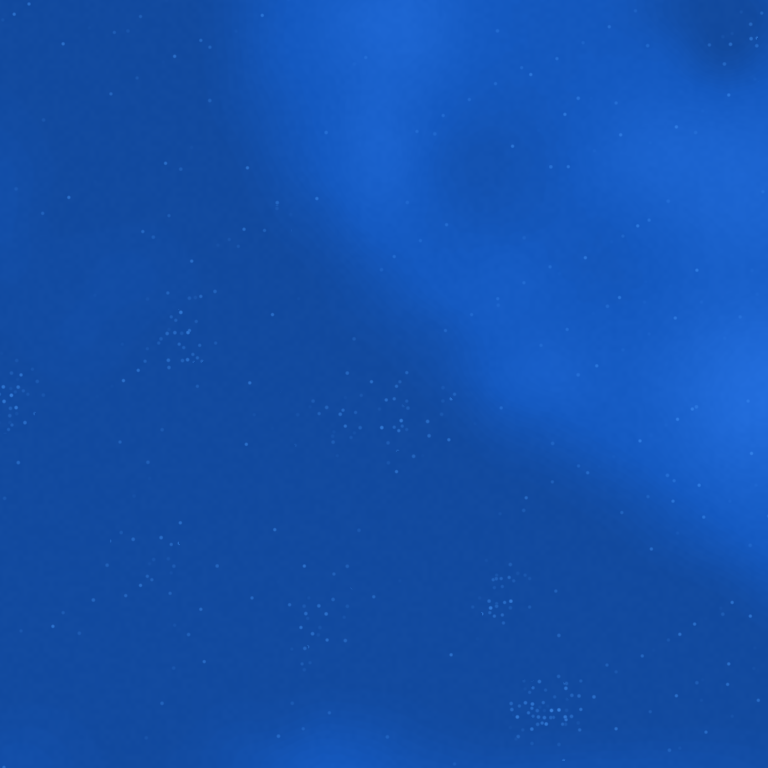
This background is drawn by a three.js fragment shader. Its source:

```glsl
// Deep blue field with a curved, brighter cloud in the upper right.
// Soft elliptical glows shape one height value, which is terraced into fine
// contours and coloured; hashed dots gather in clusters as sparkle.

varying vec2 vUv;

const vec3 DEEP_BLUE = vec3(0.07, 0.29, 0.625);
const vec3 CLOUD_BLUE = vec3(0.08, 0.35, 0.755);
const vec3 BRIGHT_BLUE = vec3(0.115, 0.40, 0.825);
const vec3 SPARKLE_BLUE = vec3(0.30, 0.62, 1.0);

float hash(vec2 p) {
  return fract(sin(dot(p, vec2(127.1, 311.7))) * 43758.545);
}

float valueNoise(vec2 p) {
  vec2 cell = floor(p);
  vec2 f = fract(p);
  f = f * f * (3.0 - 2.0 * f);
  float low = mix(hash(cell), hash(cell + vec2(1.0, 0.0)), f.x);
  float high = mix(hash(cell + vec2(0.0, 1.0)), hash(cell + vec2(1.0)), f.x);
  return mix(low, high, f.y);
}

// Elliptical falloff, 1 at the centre.
float glow(vec2 p, vec2 centre, vec2 radius) {
  vec2 d = (p - centre) / radius;
  return exp(-dot(d, d));
}

// The cloud lies to the right of a parabolic shore.
float cloudMask(vec2 p) {
  float drop = 1.0 - p.y;
  float shore = 0.285 + 1.15 * drop * drop;
  float slope = 2.3 * drop;
  float dist = (p.x - shore) / sqrt(1.0 + slope * slope);
  return 0.93 * smoothstep(-0.045, 0.11, dist);
}

// 0 is the deep field, 1 the cloud, 2 its bright parts.
float cloudHeight(vec2 p) {
  float h = cloudMask(p);
  h += 0.95 * glow(p, vec2(0.51, 0.975), vec2(0.085, 0.08));
  h += 0.75 * glow(p, vec2(0.50, 0.81), vec2(0.055, 0.10));
  h += 0.65 * glow(p, vec2(0.85, 0.80), vec2(0.08, 0.08));
  h += 0.90 * glow(p, vec2(0.98, 0.76), vec2(0.10, 0.11));
  h += 0.50 * glow(p, vec2(0.71, 0.51), vec2(0.08, 0.05));
  h += 0.30 * glow(p, vec2(0.66, 0.63), vec2(0.08, 0.06));
  h += 1.60 * glow(p, vec2(0.99, 0.485), vec2(0.12, 0.12));
  // Hollows and the dark upper corner.
  h -= 0.40 * glow(p, vec2(0.64, 0.78), vec2(0.075, 0.09));
  h -= 0.15 * glow(p, vec2(0.79, 0.66), vec2(0.08, 0.05));
  h -= 0.85 * glow(p, vec2(0.96, 0.95), vec2(0.07, 0.07));
  h -= 0.60 * glow(p, vec2(0.90, 1.0), vec2(0.08, 0.06));
  // Faint glows along the left and lower borders.
  h += 0.28 * glow(p, vec2(0.0, 0.73), vec2(0.05, 0.12));
  h += 0.18 * glow(p, vec2(0.16, 0.64), vec2(0.08, 0.06));
  h += 0.14 * glow(p, vec2(0.10, 0.56), vec2(0.06, 0.05));
  h += 0.75 * glow(p, vec2(0.42, 0.0), vec2(0.11, 0.06));
  h += 0.45 * glow(p, vec2(0.72, -0.01), vec2(0.32, 0.04));
  h += 0.30 * glow(p, vec2(0.02, 0.0), vec2(0.08, 0.06));
  return max(h, 0.0);
}

// Narrow-edged terraces, blended with the smooth height.
float terrace(float h, float count) {
  float scaled = h * count;
  float stepped = floor(scaled) + smoothstep(0.36, 0.64, fract(scaled));
  return mix(h, stepped / count, 0.85);
}

// Where sparkles gather.
float sparkleDensity(vec2 p) {
  float d = 0.003;
  d += 0.60 * glow(p, vec2(0.235, 0.565), vec2(0.035, 0.045));
  d += 0.50 * glow(p, vec2(0.01, 0.475), vec2(0.045, 0.045));
  d += 0.38 * glow(p, vec2(0.495, 0.455), vec2(0.07, 0.045));
  d += 0.50 * glow(p, vec2(0.65, 0.22), vec2(0.03, 0.045));
  d += 0.95 * glow(p, vec2(0.715, 0.075), vec2(0.045, 0.03));
  d += 0.24 * glow(p, vec2(0.42, 0.17), vec2(0.04, 0.06));
  d += 0.24 * glow(p, vec2(0.20, 0.29), vec2(0.035, 0.03));
  d += 0.26 * glow(p, vec2(0.36, 0.71), vec2(0.018, 0.03));
  d += 0.25 * glow(p, vec2(0.96, 0.96), vec2(0.03, 0.04));
  return d;
}

// One jittered dot per cell, kept where the density allows.
float sparkles(vec2 p, float count) {
  vec2 cell = floor(p * count);
  vec2 centre = 0.32 + 0.36 * vec2(hash(cell + 3.7), hash(cell + 9.2));
  float density = sparkleDensity((cell + 0.5) / count);
  float kept = step(hash(cell + count), density * 0.55);
  float strength = (0.12 + 0.75 * hash(cell + 5.3)) * (0.4 + 0.6 * density);
  float dist = length(fract(p * count) - centre);
  return kept * strength * (1.0 - smoothstep(0.1, 0.4, dist));
}

void main() {
  vec2 warp = vec2(valueNoise(vUv * 14.0), valueNoise(vUv * 14.0 + 31.0)) - 0.5;
  float height = cloudHeight(vUv + 0.022 * warp);
  float ripple = valueNoise(vUv * 95.0) - 0.5;
  height = terrace(height + 0.06 * ripple * min(height, 1.0), 11.0);
  vec3 colour = mix(DEEP_BLUE, CLOUD_BLUE, min(height, 1.0));
  colour += (BRIGHT_BLUE - CLOUD_BLUE) * max(height - 1.0, 0.0);
  colour += 0.010 * (valueNoise(vUv * 150.0) - 0.5);
  // Two turned layers break up the grid of dots.
  vec2 turned = mat2(0.8, 0.6, -0.6, 0.8) * vUv;
  float dots = sparkles(vUv, 112.0);
  vec2 cell = floor(turned * 135.0);
  float fine = step(hash(cell), sparkleDensity(vUv) * 0.4) * hash(cell + 2.1);
  fine *= 1.0 - smoothstep(0.1, 0.45, length(fract(turned * 135.0) - 0.5));
  colour = mix(colour, SPARKLE_BLUE, max(dots, 0.45 * fine));
  gl_FragColor = vec4(colour, 1.0);
}
```
